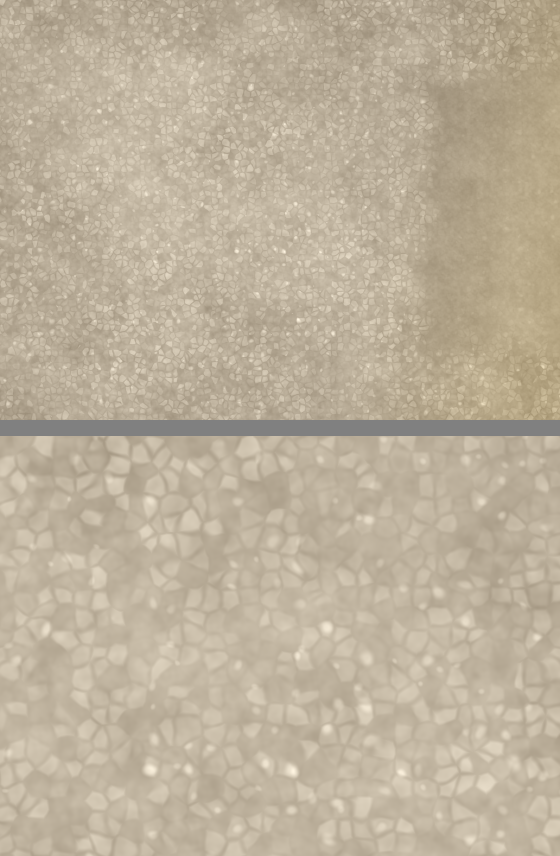
Top: the whole. Bottom: its middle third, enlarged.
This texture is drawn by a Shadertoy shader. Its source:

```glsl
const vec3 SAND = vec3(0.728, 0.680, 0.600);
const vec3 TONE_TINT = vec3(1.0, 1.03, 1.04);
const vec3 OCHRE_SHIFT = vec3(0.015, 0.0, -0.055);

float hash(vec2 p) {
    return fract(sin(dot(p, vec2(127.1, 311.7))) * 43758.5453);
}

vec2 hash2(vec2 p) {
    return vec2(hash(p), hash(p + 57.3));
}

float noise(vec2 p) {
    vec2 cell = floor(p), f = fract(p);
    f = f * f * (3.0 - 2.0 * f);
    float low = mix(hash(cell), hash(cell + vec2(1, 0)), f.x);
    float high = mix(hash(cell + vec2(0, 1)), hash(cell + vec2(1, 1)), f.x);
    return mix(low, high, f.y);
}

// Layered noise, centred on zero
float fbm(vec2 p, int octaves) {
    float sum = 0.0, amplitude = 0.5;
    for (int i = 0; i < octaves; i++) {
        sum += amplitude * (noise(p) - 0.5);
        p = mat2(1.6, 1.2, -1.2, 1.6) * p + 13.7;
        amplitude *= 0.6;
    }
    return sum;
}

// Rounded grains: a tone per cell, darker in the crevices
float grains(vec2 p, float toneRange, float creviceDepth) {
    vec2 cell = floor(p), nearestCell = cell;
    float nearest = 8.0, second = 8.0;
    for (int y = -1; y <= 1; y++) {
        for (int x = -1; x <= 1; x++) {
            vec2 c = cell + vec2(x, y);
            float d = length(c + 0.1 + 0.8 * hash2(c) - p);
            if (d < nearest) {
                second = nearest;
                nearest = d;
                nearestCell = c;
            } else {
                second = min(second, d);
            }
        }
    }
    float body = smoothstep(0.0, 0.4, second - nearest);
    float tone = hash(nearestCell + 91.7) - 0.5;
    return tone * toneRange * body + (body - 0.6) * creviceDepth;
}

// Soft bright glints in a share of the cells
float specks(vec2 p, float share, float radius) {
    vec2 cell = floor(p);
    vec2 centre = 0.3 + 0.4 * hash2(cell + 31.9);
    float size = radius * (0.6 + 0.6 * hash(cell + 7.1));
    float glint = 1.0 - smoothstep(0.2 * size, size, length(fract(p) - centre));
    return glint * step(hash(cell + 143.3), share);
}

// Worn area along the right side, with a ragged border
float smoothPatch(vec2 p) {
    p += 0.16 * vec2(fbm(p * 7.0, 4), fbm(p * 7.0 + 40.0, 4));
    float left = smoothstep(-0.03, 0.05, p.x - 0.93 - 0.12 * p.y);
    float top = 1.0 - smoothstep(0.80, 0.90, p.y);
    float bottom = smoothstep(0.08, 0.24, p.y);
    return left * top * bottom;
}

// Broad light and dark areas
float broadTone(vec2 p, float worn) {
    float glow = exp(-5.0 * dot(p - vec2(0.45, 0.58), p - vec2(0.45, 0.58)));
    float shade = worn * (1.0 - smoothstep(1.0, 1.36, p.x + 0.15 * (0.5 - p.y)));
    float topShade = smoothstep(0.8, 1.0, p.y);
    return 0.045 * glow - 0.05 * shade - 0.025 * topShade - 0.012 * worn
         + 0.11 * fbm(p * 5.0, 4) + 0.07 * fbm(p * 18.0 + 5.0, 2) - 0.008;
}

void mainImage(out vec4 fragColor, in vec2 fragCoord) {
    vec2 p = fragCoord / iResolution.y;
    float worn = smoothPatch(p);
    float roughness = mix(1.0, 0.16, worn);

    // Grit relief
    vec2 warped = p + 0.012 * vec2(fbm(p * 45.0, 2), fbm(p * 45.0 + 20.0, 2));
    float relief = grains(warped * 66.0, 0.13, 0.055);
    relief += 0.13 * fbm(p * 75.0 + 9.0, 2);
    relief *= 0.8 + 0.9 * fbm(p * 6.0 + 70.0, 2);

    // Fine dust and glints
    float dust = 0.07 * fbm(p * 130.0, 2);
    float glints = 0.12 * specks(warped * 36.0, 0.16, 0.26)
                 + 0.08 * specks(warped * 61.0 + 17.0, 0.12, 0.3);

    float tone = broadTone(p, worn) + relief * roughness + dust
               + glints * mix(1.0, 0.3, worn);

    // Warmer stain towards the lower right
    float ochre = smoothstep(0.85, 1.45, p.x + 0.25 * (0.5 - p.y));
    vec3 color = SAND + TONE_TINT * tone + OCHRE_SHIFT * ochre;
    fragColor = vec4(clamp(color, 0.0, 1.0), 1.0);
}
```
